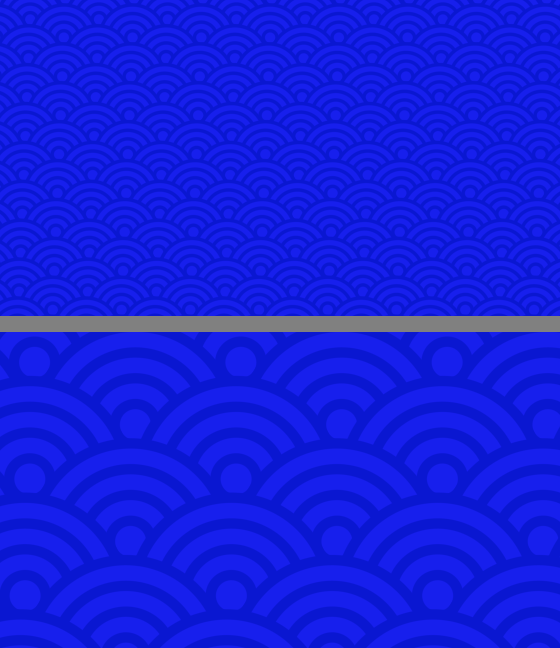
Top, the full canvas; bottom, a detail of the centre.
Give the GLSL for this pattern, as a Shadertoy shader.

```glsl
// Overlapping seigaiha wave scales: concentric blue arcs in staggered, slightly sheared rows.

// Lengths are fractions of the canvas height.
const vec3  LIGHT_BLUE  = vec3(0.09, 0.12, 0.93);
const vec3  DARK_BLUE   = vec3(0.04, 0.09, 0.82);
const float SCALE_PITCH = 0.2176;              // distance between scales in a row
const float RADIUS      = 0.1088;              // outer radius of a scale
const float RINGS       = 4.0;                 // dark rings per scale
const float LINE_RATIO  = 0.40;                // dark share of each ring step
const float PAIR_HEIGHT = 0.1231;              // height of two successive rows
const float ODD_LIFT    = 0.0573;              // odd row above its even row
const float ROW_DRIFT   = 0.0025;              // sideways shear per row
const vec2  ANCHOR      = vec2(0.8398, 0.5116); // centre of one even-row scale
const int   ROWS        = 7;                   // rows that can reach one point

// Centre of the scale in the given row that lies nearest to p.
vec2 nearestCentre(vec2 p, float row) {
    float pair = floor(row * 0.5);
    float odd = row - 2.0 * pair;
    vec2 centre = ANCHOR + vec2(odd * 0.5 * SCALE_PITCH + row * ROW_DRIFT,
                                pair * PAIR_HEIGHT + odd * ODD_LIFT);
    centre.x += SCALE_PITCH * round((p.x - centre.x) / SCALE_PITCH);
    return centre;
}

// Ring colour at distance r from the centre of a scale.
vec3 ringColour(float r, float blur) {
    float ringStep = RADIUS / RINGS;
    float halfLine = 0.5 * LINE_RATIO * ringStep;
    r = min(r, RADIUS - halfLine);
    float ring = max(1.0, round((r + halfLine) / ringStep));
    float lineDistance = abs(r + halfLine - ring * ringStep) - halfLine;
    return mix(DARK_BLUE, LIGHT_BLUE, smoothstep(-blur, blur, lineDistance));
}

void mainImage(out vec4 fragColor, in vec2 fragCoord) {
    vec2 p = fragCoord / iResolution.y;
    float blur = 0.75 / iResolution.y;
    float lowestRow = 2.0 * floor((p.y - RADIUS - ANCHOR.y) / PAIR_HEIGHT);

    // Paint from the back (upper) rows to the front (lower) rows.
    vec3 colour = DARK_BLUE;
    for (int i = ROWS - 1; i >= 0; i--) {
        float r = length(p - nearestCentre(p, lowestRow + float(i)));
        float coverage = 1.0 - smoothstep(-blur, blur, r - RADIUS);
        colour = mix(colour, ringColour(r, blur), coverage);
    }
    fragColor = vec4(colour, 1.0);
}
```
